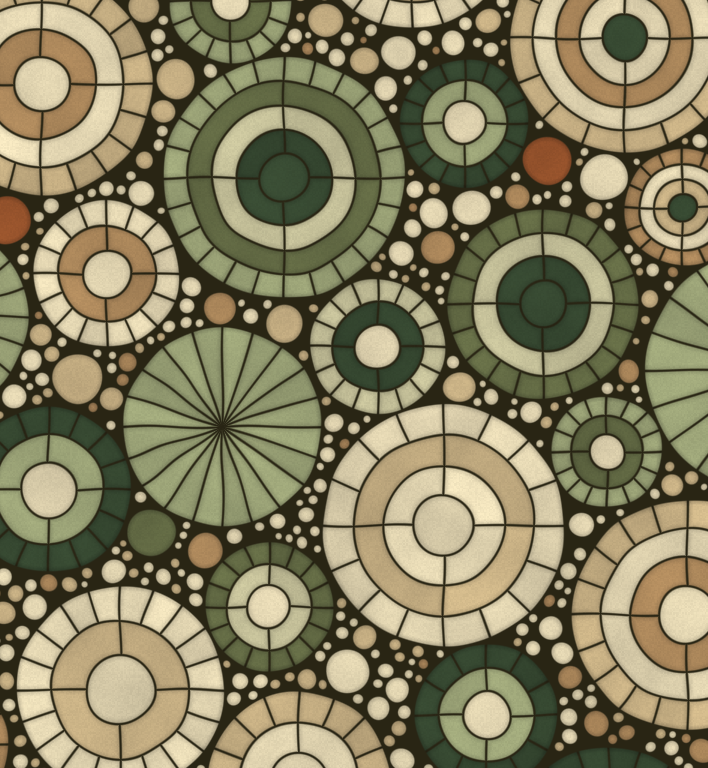
Give the GLSL for this pattern, as a WebGL 2 fragment shader.

```glsl
#version 300 es
precision highp float;
// Mosaic of ringed medallions with pebbles packed into the dark grout between.
// Large discs sit in a jittered grid, medium discs shift into its corner gaps,
// and ever smaller layers of pebbles grow until they touch what is already laid.
uniform vec2 u_resolution;
out vec4 fragColor;

const float TAU = 6.28318531;
const float CELL = 0.34;
const float GROUT = 0.004;
const int MAX_DISCS = 48;
const int LAYERS = 5;
const vec3 DARK = vec3(0.16, 0.145, 0.08);
const vec3 CREAM = vec3(0.88, 0.83, 0.69);
const vec3 SAND = vec3(0.77, 0.68, 0.51);
const vec3 TAN = vec3(0.66, 0.52, 0.35);
const vec3 RUST = vec3(0.58, 0.32, 0.17);
const vec3 SAGE = vec3(0.60, 0.63, 0.46);
const vec3 OLIVE = vec3(0.39, 0.42, 0.27);
const vec3 FOREST = vec3(0.21, 0.28, 0.19);

vec3 discs[MAX_DISCS]; // centre and radius of everything laid near this point

float hash(vec2 p) {
  vec3 q = fract(p.xyx * vec3(0.1031, 0.1030, 0.0973));
  q += dot(q, q.yzx + 33.33);
  return fract((q.x + q.y) * q.z);
}
vec2 hash2(vec2 p) { return vec2(hash(p + 11.7), hash(p + 57.3)); }
float maxOffset(vec2 v) { return max(abs(v.x), abs(v.y)); }
float discDistance(vec2 p, vec3 disc) { return length(p - disc.xy) - disc.z; }

// Direction away from the nearest laid disc, and the gap to it
vec3 clearance(vec2 p, int count) {
  vec3 best = vec3(0.0, 0.0, 1.0);
  for (int i = 0; i < count; i++) {
    vec2 v = p - discs[i].xy;
    float d = length(v);
    if (d - discs[i].z < best.z) best = vec3(v / max(d, 1e-5), d - discs[i].z);
  }
  return best;
}

vec3 largeDisc(vec2 cell) {
  float r = mix(0.118, 0.162, hash(cell + 7.3));
  vec2 jitter = (hash2(cell) * 2.0 - 1.0) * (0.5 * (CELL - GROUT) - r);
  return vec3((cell + 0.5) * CELL + jitter, r);
}

// Balances the gaps to the four large discs around a grid corner
vec3 mediumDisc(vec2 cell) {
  vec2 home = (cell + 1.0) * CELL, pull = vec2(0.0), drift = vec2(0.0);
  float total = 0.0, gap = 1.0;
  for (int i = 0; i < 4; i++) {
    vec3 disc = largeDisc(cell + vec2(i & 1, i >> 1));
    float g = discDistance(home, disc);
    vec2 away = normalize(home - disc.xy);
    total += g;
    pull += away;
    drift += away * g;
  }
  vec2 shift = clamp(0.5 * (pull * total * 0.25 - drift), -0.05, 0.05);
  for (int i = 0; i < 4; i++) gap = min(gap, discDistance(home + shift, largeDisc(cell + vec2(i & 1, i >> 1))));
  float room = min(gap - GROUT, 0.5 * (CELL - GROUT) - maxOffset(shift));
  return vec3(home + shift, min(room, mix(0.065, 0.115, hash(cell + 3.1))));
}

vec3 pebble(vec2 cell, float size, int count) {
  vec2 home = (cell + 0.5) * size;
  vec2 c = home + (hash2(cell + size * 900.0) - 0.5) * size * 0.3;
  vec3 near = clearance(c, count);
  if (near.z < -0.4 * size) return vec3(0.0);
  for (int i = 0; i < 2 && near.z < 0.42 * size; i++) {
    c = clamp(c + near.xy * (0.45 * size - near.z) * 0.7, home - 0.28 * size, home + 0.28 * size);
    near = clearance(c, count);
  }
  return vec3(c, min(near.z - GROUT, 0.5 * (size - GROUT) - maxOffset(c - home)));
}

vec3 ringColour(float k, float seed, bool warm) {
  float i = mod(k + floor(seed * 4.0), 4.0);
  if (warm) return i < 1.0 ? CREAM : i < 2.0 ? SAND : i < 3.0 ? CREAM : TAN;
  return i < 1.0 ? FOREST : i < 2.0 ? SAGE : i < 3.0 ? OLIVE : mix(SAGE, CREAM, 0.6);
}

// Concentric rings cut by spokes; one in ten is a plain spoked wheel
vec3 medallion(vec2 v, float r, vec2 id, float px) {
  float seed = hash(id), d = length(v), turn = fract(atan(v.y, v.x) / TAU);
  bool wheel = hash(id + 9.0) > 0.9;
  float rings = wheel ? 1.0 : floor(2.0 + r * 14.0 + seed);
  float x = d / r * rings, ring = min(floor(x), rings - 1.0), k = rings - 1.0 - ring;
  float border = round(x);
  float edge = border > 0.5 && border < rings ? abs(x - border) * r / rings : 1.0;
  float spokes = k < 0.5 ? 4.0 * floor(2.0 + r * 18.0 + hash(id + 4.0) * 1.5) : 4.0;
  float u = turn * spokes;
  float spoke = abs(u - round(u)) / spokes * TAU * d;
  vec3 colour = wheel ? SAGE : ringColour(k, hash(id + 2.0), hash(id + 6.0) < 0.38);
  if (ring < 0.5 && !wheel) {
    spoke = 1.0;
    u = 0.0;
    colour = seed < 0.65 ? CREAM : FOREST;
  }
  colour *= 0.94 + 0.12 * hash(id + vec2(floor(u), ring * 7.0));
  float line = min(edge, spoke);
  colour *= 0.87 + 0.13 * smoothstep(0.0, 0.009, line);
  return mix(DARK, colour, smoothstep(0.0015 - px, 0.0015 + px, line));
}

vec3 pebbleColour(float r, vec2 id) {
  float h = hash(id);
  if (r > 0.03) return h < 0.25 ? RUST : h < 0.4 ? OLIVE : h < 0.7 ? SAND : CREAM;
  return h < 0.64 ? CREAM : h < 0.9 ? SAND : TAN;
}

// Layered sines for uneven pigment
float mottle(vec2 p) {
  float wave = sin(p.x + 1.3 * sin(p.y)) * sin(p.y + sin(p.x * 0.7));
  return 0.6 * wave + 0.4 * sin(p.x * 3.1 + 2.0 * wave) * sin(p.y * 2.7 - p.x);
}

void main() {
  float px = 1.0 / u_resolution.y;
  vec2 p = gl_FragCoord.xy * px;
  mat2 tilt = mat2(cos(0.36), sin(0.36), -sin(0.36), cos(0.36));
  vec2 q = tilt * p + vec2(2.13, 1.37) + 0.0012 * sin(p.yx * 47.0 + 2.0 * sin(p * 31.0));

  // Large disc of this cell, else the medium disc of the nearest corner
  vec2 base = floor(q / CELL), corner = floor(q / CELL - 0.5);
  vec3 hit = largeDisc(base);
  float dist = discDistance(q, hit);
  if (dist > -px) {
    int count = 0;
    for (int i = 0; i < 8; i++) {
      vec2 offset = vec2(i & 1, (i >> 1) & 1);
      vec3 disc = i < 4 ? largeDisc(corner + offset) : mediumDisc(base - 1.0 + offset);
      float d = discDistance(q, disc);
      if (d < dist) { dist = d; hit = disc; }
      if (disc.z > 0.012 && d < 0.15) discs[count++] = disc;
    }
    // Finer and finer pebbles; the last layer needs only its own cell
    float size = 0.08;
    for (int layer = 0; layer < LAYERS && dist > -px; layer++) {
      int laid = count, first = layer == LAYERS - 1 ? 4 : 0;
      for (int i = first; i < 9 - first; i++) {
        vec3 stone = pebble(floor(q / size) + vec2(i % 3, i / 3) - 1.0, size, laid);
        if (stone.z < 0.004) continue;
        float d = discDistance(q, stone);
        if (d < dist) { dist = d; hit = stone; }
        discs[count++] = stone;
      }
      size *= 0.66;
    }
  }

  // Paint the disc, shade its rim and set it in grout
  vec2 id = floor(hit.xy * 500.0);
  vec3 colour = hit.z > 0.042 ? medallion((q - hit.xy) * tilt, hit.z, id, px) : pebbleColour(hit.z, id);
  colour *= 0.84 + 0.16 * smoothstep(0.0, 0.007, -dist);
  colour *= 1.0 + 0.06 * mottle(p * 21.0) + 0.05 * (hash(floor(p * 512.0)) - 0.5);
  fragColor = vec4(mix(DARK, colour, 1.0 - smoothstep(-px, px, dist)), 1.0);
}
```
